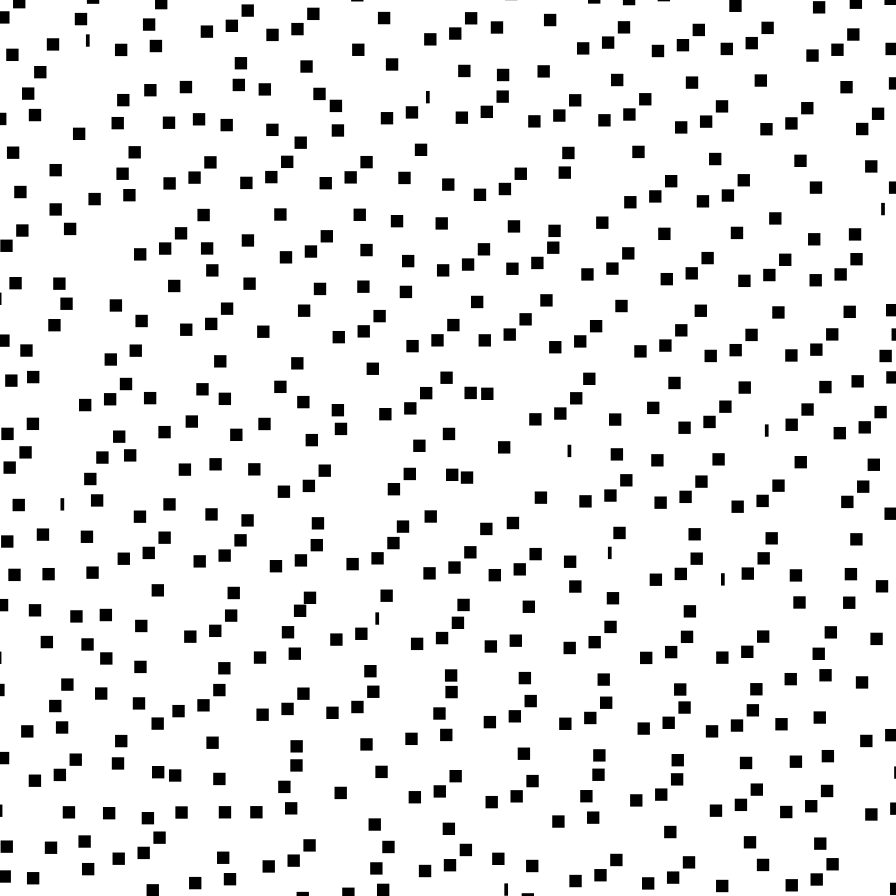
Give the GLSL for this pattern, as a Shadertoy shader.

```glsl
// Small black squares scattered on white in slanted triplets, short columns and loose groups

const vec3 PAPER = vec3(1.0);
const vec3 INK = vec3(0.0);
const float CELLS = 11.85;       // groups across the canvas
const float HALF_SIDE = 0.0069;  // half the side of one square
const float ROW_SLOPE = 0.04;    // rows sink gently to the right

// Places inside a cell: a rising triplet with a loner below, and a bent column
const vec2 TRIPLET[4] = vec2[4](vec2(0.23, 0.55), vec2(0.56, 0.64), vec2(0.77, 0.85), vec2(0.68, 0.15));
const vec2 COLUMN[4] = vec2[4](vec2(0.75, 0.88), vec2(0.59, 0.59), vec2(0.68, 0.31), vec2(0.22, 0.24));

vec3 hash3(vec3 p) {
    p = fract(p * vec3(0.1031, 0.1030, 0.0973));
    p += dot(p, p.yxz + 33.33);
    return fract((p.xxy + p.yxx) * p.zyx);
}

// Coverage of an axis-aligned box with an edge one pixel wide
float boxCoverage(vec2 offset, vec2 halfSize, float pixel) {
    vec2 inside = clamp((halfSize - abs(offset)) / pixel + 0.5, 0.0, 1.0);
    return inside.x * inside.y;
}

vec2 toSheared(vec2 p) {
    return vec2(p.x, p.y + ROW_SLOPE * p.x) * CELLS;
}

vec2 toCanvas(vec2 g) {
    vec2 p = g / CELLS;
    return vec2(p.x, p.y - ROW_SLOPE * p.x);
}

// Position of one grain within its cell; disorder is the chance of a loose group
vec2 grainPlace(int index, vec3 cellRandom, vec3 grainRandom, float disorder) {
    vec2 quarter = vec2(index & 1, index >> 1) * 0.5 + 0.25;
    vec2 loose = quarter + (grainRandom.xy - 0.5) * 0.32;
    vec2 ordered = cellRandom.z > 0.86 ? COLUMN[index] : TRIPLET[index];
    vec2 drift = (cellRandom.xy - 0.5) * vec2(0.16, 0.12);
    return cellRandom.z < disorder ? loose : ordered + drift;
}

// All four grains of one cell
float cellInk(vec2 p, vec2 cell, float rowShift, float pixel) {
    vec3 cellRandom = hash3(vec3(cell + 40.0, 7.0));
    float disorder = mix(0.5, 0.16, smoothstep(0.2, 0.55, cell.x / CELLS));
    float ink = 0.0;
    for (int i = 0; i < 4; i++) {
        vec3 grainRandom = hash3(vec3(cell + 90.0, float(i) * 13.0 + 21.0));
        vec2 place = cell + grainPlace(i, cellRandom, grainRandom, disorder);
        vec2 center = toCanvas(place - vec2(rowShift, 0.0));

        // A few grains are thin slivers, a few are missing
        vec2 halfSize = vec2(HALF_SIDE);
        if (grainRandom.z < 0.01) halfSize.x *= 0.3;
        float present = step(grainRandom.z, 0.965);
        ink = max(ink, present * boxCoverage(p - center, halfSize, pixel));
    }
    return ink;
}

void mainImage(out vec4 fragColor, in vec2 fragCoord) {
    float pixel = 1.0 / iResolution.y;
    vec2 p = fragCoord * pixel;
    vec2 g = toSheared(p);
    float ink = 0.0;

    // Neighbouring rows, each slid sideways by its own amount
    for (int y = -1; y <= 1; y++) {
        float row = floor(g.y) + float(y);
        float rowShift = hash3(vec3(row + 20.0, 5.0, 3.0)).x;
        float column = floor(g.x + rowShift);
        for (int x = -1; x <= 1; x++) {
            vec2 cell = vec2(column + float(x), row);
            ink = max(ink, cellInk(p, cell, rowShift, pixel));
        }
    }
    fragColor = vec4(mix(PAPER, INK, ink), 1.0);
}
```
